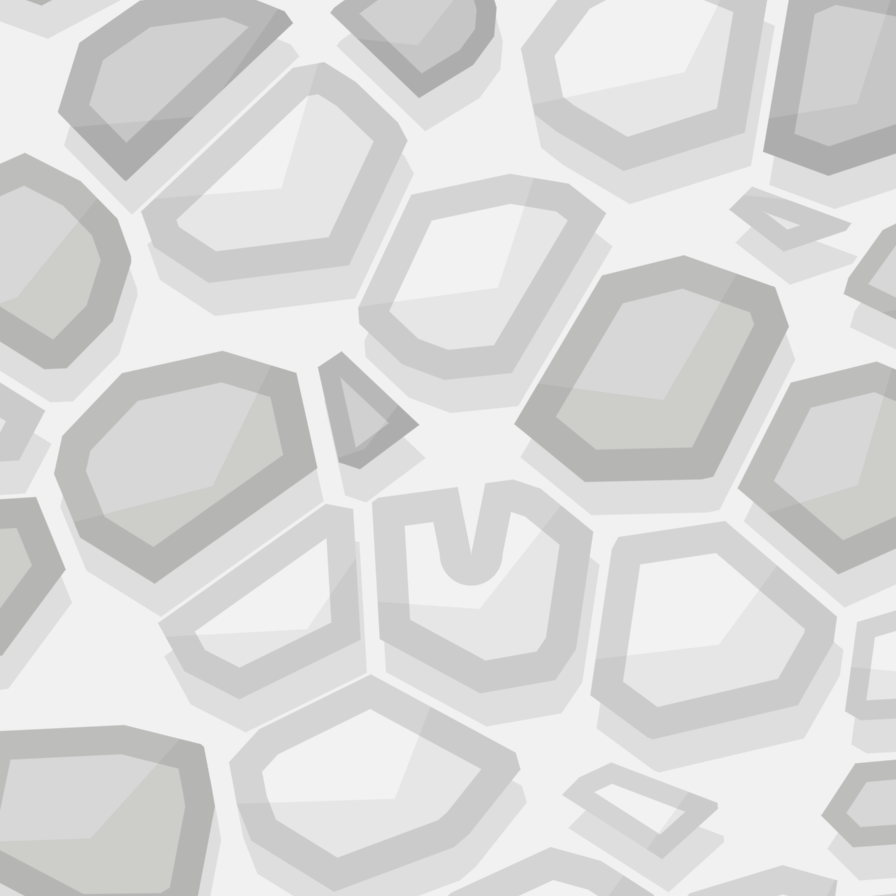
This texture is drawn by a three.js fragment shader. Its source:

```glsl
varying vec2 vUv;

const vec2 SPACING = vec2(0.27, 0.215);
const vec2 SHADOW_OFFSET = vec2(0.007, -0.037);
const float SOFTNESS = 0.0011;
const vec3 GROUND = vec3(0.947);
const vec3 SHADOW = vec3(0.87);

struct Stone {
  float edge;  // distance inward from the outline, negative outside
  vec2 local;  // position relative to the stone's site
  vec2 cell;
};

// Sine-free hash
vec3 hash32(vec2 p) {
  vec3 q = fract(vec3(p.xyx + 40.0) * vec3(0.1031, 0.1030, 0.0973));
  q += dot(q, q.yxz + 33.33);
  return fract((q.xxy + q.yzz) * q.zyx);
}

vec2 site(vec2 cell) {
  vec2 jitter = 0.2 + 0.6 * hash32(cell).xy;
  float stagger = 0.5 * mod(cell.y, 2.0);
  return (cell + jitter + vec2(stagger, 0.0)) * SPACING;
}

// 0 for pebbles, up to 1 for the largest stones
float stoneSize(vec2 cell) {
  float h = hash32(cell).z;
  return mix(0.0, 0.55 + 0.45 * h, step(0.2, h));
}

float weight(vec2 cell) {
  return 0.024 * stoneSize(cell);
}

vec2 direction(float angle) {
  return vec2(cos(angle), sin(angle));
}

float cover(float d) {
  return smoothstep(-SOFTNESS, SOFTNESS, d);
}

// Trims corners with the tangents of a tilted ellipse
float cutCorners(vec2 q, vec2 cell, float size) {
  vec2 radii = vec2(0.165, 0.118) * mix(0.6, 1.0, size);
  float d = 1.0;
  for (int i = 0; i < 8; i++) {
    float k = float(i);
    float turn = 0.785 * (k + 0.8 * hash32(cell + 7.0 * k + 3.0).x);
    vec2 n = direction(turn);
    vec2 tilted = vec2(n.x * 0.95 + n.y * 0.3, n.y * 0.95 - n.x * 0.3);
    d = min(d, length(radii * tilted) - dot(q, n));
  }
  return d;
}

// Distance to a narrow notch that opens upward from its tip
float notch(vec2 q) {
  return q.y < 0.0 ? length(q) : abs(q.x) - 0.2 * q.y;
}

// Weighted Voronoi cell, inset and trimmed to a faceted outline
Stone findStone(vec2 p) {
  vec2 base = floor(p / SPACING);
  vec2 owner = base;
  float best = 10.0;
  for (int y = -2; y <= 2; y++) {
    for (int x = -2; x <= 2; x++) {
      vec2 cell = base + vec2(float(x), float(y));
      vec2 r = p - site(cell);
      float power = dot(r, r) - weight(cell);
      if (power < best) { best = power; owner = cell; }
    }
  }

  vec2 center = site(owner);
  vec2 local = p - center;
  float edge = 1.0;
  for (int y = -2; y <= 2; y++) {
    for (int x = -2; x <= 2; x++) {
      vec2 cell = base + vec2(float(x), float(y));
      vec2 other = site(cell);
      vec2 span = other - center;
      float gap = length(span);
      if (gap > 0.001) {
        vec2 r = p - other;
        float border = (dot(r, r) - weight(cell) - best) / (2.0 * gap);
        edge = min(edge, border - 0.01 - 0.011 * abs(span.y) / gap);
      }
    }
  }

  edge = min(edge, cutCorners(local, owner, stoneSize(owner)));
  float split = step(0.93, hash32(owner + 51.0).x);
  edge = min(edge, mix(1.0, notch(local - vec2(0.0, 0.04)), split));
  return Stone(edge, local, owner);
}

// Lit upper-left side, bounded by a bent ridge
float litSide(vec2 q, vec2 cell) {
  vec3 h = hash32(cell + 19.0);
  vec2 lower = direction(-1.75 + 0.55 * h.x);
  vec2 right = direction(-0.75 + 0.5 * h.y);
  float reach = 0.01 + 0.025 * h.z;
  return cover(reach - max(dot(q, lower), dot(q, right)));
}

vec3 shadeStone(Stone s) {
  float kind = hash32(s.cell + 83.0).y;
  float lit = litSide(s.local, s.cell);
  vec3 rim = mix(vec3(0.68), vec3(0.72), lit);
  vec3 top = mix(vec3(0.777), vec3(0.816), lit);
  if (kind > 0.63) {
    rim = mix(vec3(0.795), vec3(0.83), lit);
    top = mix(vec3(0.902), vec3(0.95), lit);
  } else if (kind > 0.34) {
    rim = mix(vec3(0.71, 0.71, 0.702), vec3(0.743, 0.743, 0.737), lit);
    top = mix(vec3(0.802, 0.802, 0.794), vec3(0.845), lit);
  }
  float rimWidth = mix(0.022, 0.036, stoneSize(s.cell));
  return mix(rim, top, cover(s.edge - rimWidth));
}

void main() {
  Stone stone = findStone(vUv);
  Stone caster = findStone(vUv - SHADOW_OFFSET);
  vec3 color = mix(GROUND, SHADOW, cover(caster.edge));
  color = mix(color, shadeStone(stone), cover(stone.edge));
  gl_FragColor = vec4(color, 1.0);
}
```
